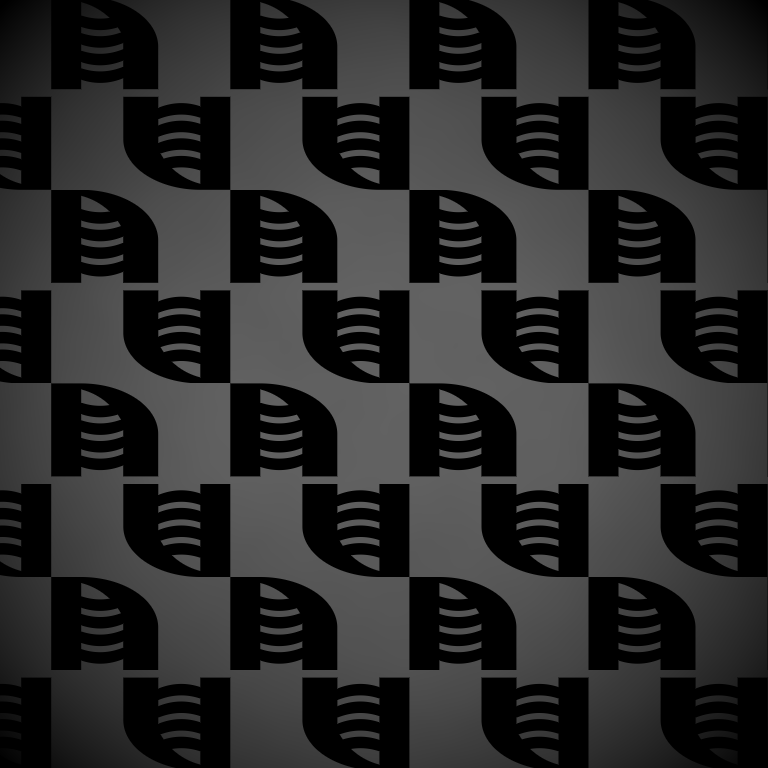
This pattern is drawn by a Shadertoy shader. Its source:

```glsl
// Staggered black leaf-cornered blocks with ribbed windows on a vignetted grey ground.

// Block with its square corner at the origin, x to the right and y downward.
float blockDistance(vec2 p) {
    // Outline: straight sides with one elliptical corner
    vec2 radii = vec2(77.0, 50.5);
    vec2 v = max(vec2(p.x - 30.0, 50.5 - p.y), 0.0) / radii;
    float f = max(length(v), 0.001);
    float corner = (f - 1.0) * f / max(length(v / radii), 0.0001);
    float outline = max(corner, max(-p.x, p.y - 93.0));

    // Window: vertical slot cut off by a round shoulder
    float slot = abs(p.x - 51.0) - 21.0;
    float window = max(slot, length(p - vec2(14.4, 67.8)) - 63.7);

    // Four sagging ribs across the window
    float bend = p.x - 49.0;
    float arc = p.y + 0.0088 * bend * bend;
    float rib = clamp(round((80.95 - arc) / 17.6), 0.0, 3.0);
    float ribs = abs(arc - 80.95 + 17.6 * rib) - 5.75;

    return max(outline, -max(window, -ribs));
}

// Faint soft weave from layered sines
float weave(vec2 p) {
    float sum = 0.0;
    float amplitude = 0.006;
    for (int i = 0; i < 4; i++) {
        sum += amplitude * (sin(p.x + 1.7 * sin(p.y * 0.6)) + sin(p.y * 0.9 + 2.0));
        p = p * 2.1 + vec2(1.3, 4.1);
        amplitude *= 0.5;
    }
    return sum;
}

void mainImage(out vec4 fragColor, in vec2 fragCoord) {
    // Canvas is 768 units high, with y downward
    float unitsPerPixel = 768.0 / iResolution.y;
    vec2 p = fragCoord * unitsPerPixel;
    p.y = 768.0 - p.y;

    // Each row pair is a block and its half-turned copy about a shared corner
    vec2 period = vec2(179.1, 193.6);
    vec2 q = p - vec2(51.2, 189.8);
    q.y -= period.y * round(q.y / period.y);
    if (q.y < 0.0) q = -q;
    q.x = mod(q.x + 36.0, period.x) - 36.0;
    float ink = clamp(0.5 - blockDistance(q) / unitsPerPixel, 0.0, 1.0);

    // Grey ground darkening to black corners
    vec2 centered = 2.0 * fragCoord / iResolution.xy - 1.0;
    float vignette = max(1.0 - pow(length(centered) / 1.4, 2.65), 0.0);
    float ground = (0.38 + weave(p / 60.0)) * vignette;

    fragColor = vec4(vec3(ground * (1.0 - ink)), 1.0);
}
```
